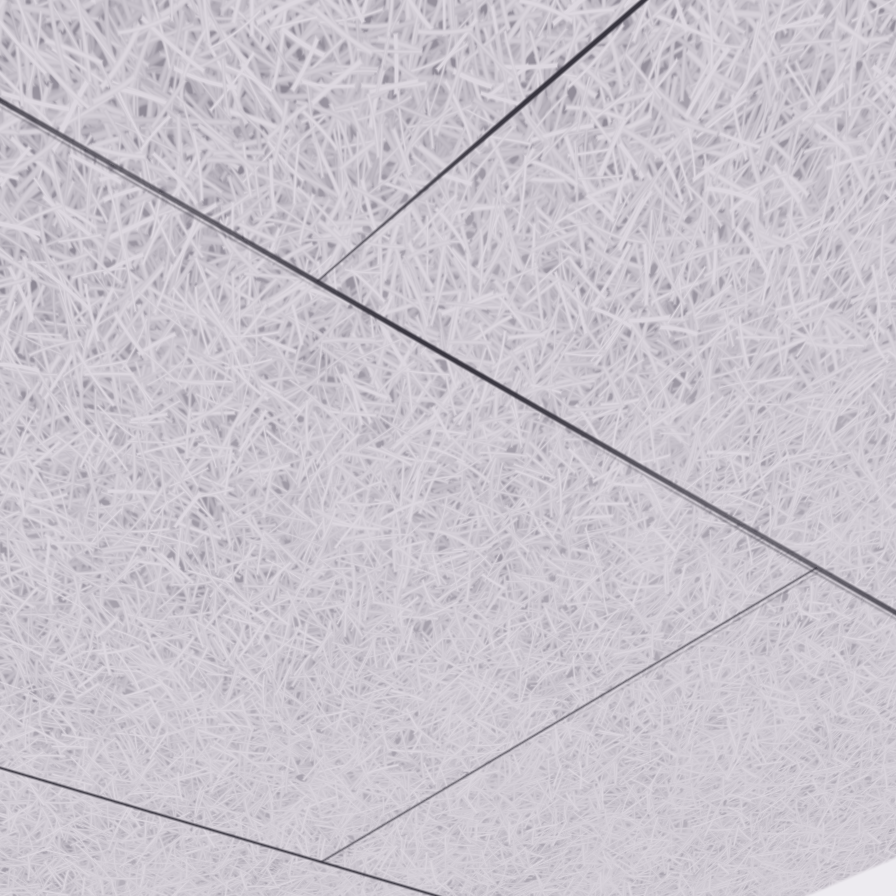
Reproduce this texture procedurally as a WebGL 1 fragment shader.

```glsl
precision highp float;
// Wood-wool ceiling panels in running bond, seen in perspective.
// Each pixel is projected onto the panel plane; stacked layers of cellular
// strands form the fibres, and dark joints are drawn around the panels.
uniform vec2 u_resolution;

const vec2 PANEL = vec2(0.6126, 1.238);       // panel size on the plane
const vec2 HORIZON_GRAD = vec2(-0.162, 1.0);  // gradients of the projection
const vec2 SEAM_GRAD = vec2(0.572, 1.0);
const vec2 JOINT_GRAD = vec2(-0.861, 1.0);
const vec3 GAP_COLOR = vec3(0.61, 0.59, 0.635);
const vec3 FIBRE_COLOR = vec3(0.862, 0.843, 0.872);
const vec3 JOINT_COLOR = vec3(0.19, 0.18, 0.22);
const vec3 TRIM_COLOR = vec3(0.93, 0.92, 0.94);
const int LAYERS = 14;
const float CELL = 0.029;

vec2 hash2(vec2 p) {
  vec3 q = fract(vec3(p.xyx) * vec3(0.1031, 0.1030, 0.0973));
  q += dot(q, q.yzx + 33.33);
  return fract((q.xx + q.yz) * q.zy);
}

vec2 rotate(vec2 p, float angle) {
  float c = cos(angle), s = sin(angle);
  return vec2(c * p.x + s * p.y, c * p.y - s * p.x);
}

// Distance to a slightly bowed strip centred on the origin
float strandDistance(vec2 p, float halfLength, float halfWidth, float bow) {
  float across = abs(p.y - bow * p.x * p.x) - halfWidth;
  return max(across, abs(p.x) - halfLength);
}

// Lays one layer of strands, one per cell, over the given tone
float layStrands(float tone, vec2 p, float level, float seed, float blur) {
  vec2 g = rotate(p, level * 2.4) / CELL + seed;
  vec2 cell = floor(g);
  for (int j = -1; j <= 1; j++) {
    for (int i = -1; i <= 1; i++) {
      vec2 id = cell + vec2(float(i), float(j));
      vec2 center = hash2(id + 17.3);
      vec2 r = hash2(id + 71.9);
      vec2 shape = hash2(id + 43.7);
      vec2 local = rotate(g - id - center, r.x * 6.2832);
      float halfWidth = mix(0.035, 0.07, shape.y) * mix(1.5, 1.0, level);
      float d = strandDistance(local, mix(0.6, 0.98, r.y), halfWidth,
                               shape.x * 0.2 - 0.1);
      float cover = 1.0 - smoothstep(-blur, blur, d);
      float rim = smoothstep(-halfWidth, 0.0, d);
      float shade = mix(0.42, 0.98, level) + 0.2 * (center.x - 0.5) - 0.1 * rim;
      tone = mix(tone, shade, cover);
    }
  }
  return tone;
}

float fibreTone(vec2 p, float seed, float blur) {
  float tone = 0.05;
  for (int k = 0; k < LAYERS; k++) {
    float level = float(k) / float(LAYERS - 1);
    tone = layStrands(tone, p, level, seed + 31.7 * float(k), blur);
  }
  return tone;
}

// Uneven density of the fibres, about -1 to 1
float unevenness(vec2 p, float seed) {
  vec2 q = p + 0.04 * sin(p.yx * 23.0 + seed);
  return 0.6 * sin(q.x * 19.0 + seed) * sin(q.y * 16.0 - seed)
       + 0.5 * sin(q.x * 37.0 + q.y * 21.0) * sin(q.y * 43.0 - q.x * 18.0);
}

// Signed canvas distance to the line where a plane coordinate equals target
float lineDistance(float value, float target, float depth, vec2 grad) {
  return (value - target) * depth / length(grad - target * HORIZON_GRAD);
}

float lineMask(float d, float halfWidth, float soft) {
  return 1.0 - smoothstep(halfWidth - soft, halfWidth + soft, abs(d));
}

void main() {
  vec2 uv = gl_FragCoord.xy / u_resolution;
  float pixel = 1.0 / min(u_resolution.x, u_resolution.y);
  float soft = max(pixel * 0.8, 0.0017);

  // Plane coordinates: x runs across the seams, y across the joints
  float depth = dot(uv, HORIZON_GRAD) + 1.073;
  vec2 plane = vec2(dot(uv, SEAM_GRAD) - 0.888,
                    dot(uv, JOINT_GRAD) - 0.381) / depth;
  float row = floor(plane.x / PANEL.x);
  float shift = 0.5 * PANEL.y * mod(row, 2.0);
  float column = floor((plane.y - shift) / PANEL.y);

  // Fibres on upright axes, offset per panel and flatter with distance
  vec2 fibrePlane = vec2(plane.x - plane.y, 0.7 * plane.x + 0.46 * plane.y);
  vec2 panelRandom = hash2(vec2(row, column) + 25.0);
  float seed = 60.0 + floor(panelRandom.x * 90.0);
  float blur = max(pixel * 0.8, 0.0016) * 1.43 / (depth * CELL);
  float tone = fibreTone(fibrePlane, seed, blur);
  float density = unevenness(fibrePlane, seed);
  float closeUp = smoothstep(0.7, 2.0, depth - 0.25 * uv.x);
  float contrast = mix(0.6, 1.2, closeUp) - 0.25 * density;
  tone = 0.82 + (tone - 0.76) * contrast + 0.05 * density - 0.06 * closeUp;
  vec3 color = mix(GAP_COLOR, FIBRE_COLOR, min(tone, 1.02));

  // Long seams, worn grey in places with a faint second edge
  float seam = floor(plane.x / PANEL.x + 0.5);
  float seamD = lineDistance(plane.x, seam * PANEL.x, depth, SEAM_GRAD);
  float wear = 0.5 + 0.5 * cos(9.0 * uv.x - 1.4);
  float near = step(-0.5, seam);
  float lip = lineMask(seamD + 0.006, 0.0012, soft) * wear * near;
  color = mix(color, JOINT_COLOR, 0.35 * lip);
  float seamMask = lineMask(seamD, mix(0.0012, 0.0027, near), soft);
  color = mix(color, JOINT_COLOR, seamMask * (0.95 - 0.3 * wear * near));

  // Cross joints, wider and darker towards the top
  float joint = floor((plane.y - shift) / PANEL.y + 0.5) * PANEL.y + shift;
  float jointD = lineDistance(plane.y, joint, depth, JOINT_GRAD);
  float closeness = smoothstep(0.68, 0.9, uv.y);
  float jointMask = lineMask(jointD, mix(0.0009, 0.0028, closeness), soft);
  color = mix(color, JOINT_COLOR, jointMask * mix(0.7, 0.95, closeness));
  float jointLip = lineMask(jointD + 0.005, 0.0008, soft) * wear;
  color = mix(color, JOINT_COLOR, 0.25 * jointLip * (1.0 - closeness));

  // Pale trim in the lower right corner
  float trim = 0.43 * (uv.x - 0.9) - uv.y;
  color = mix(color, TRIM_COLOR, smoothstep(-0.003, 0.003, trim));
  gl_FragColor = vec4(color, 1.0);
}
```
